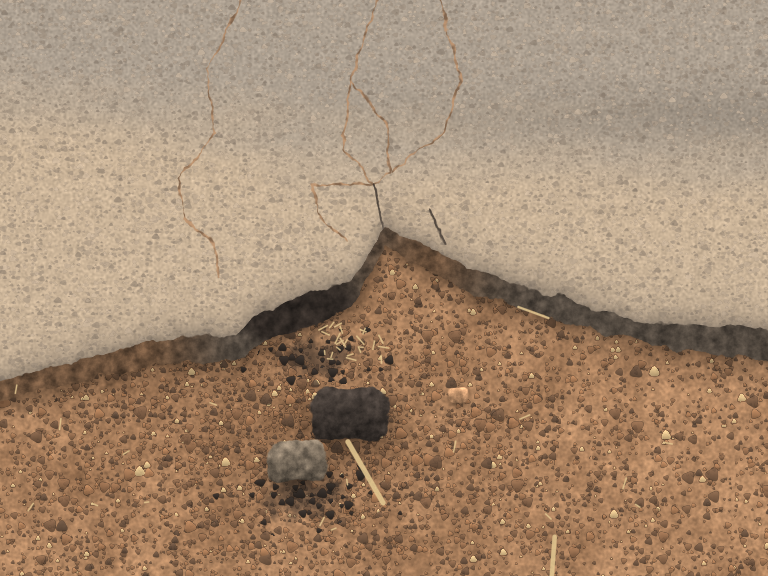
This texture is drawn by a Shadertoy shader. Its source:

```glsl
#define ROAD_LIGHT vec3(.8, .71, .6)
#define ROAD_GREY vec3(.68, .63, .57)
#define SOIL_LIGHT vec3(.75, .57, .42)
#define SOIL_DARK vec3(.57, .42, .3)
#define BITUMEN vec3(.21, .18, .16)
#define STRAW vec3(.88, .77, .56)
#define RAGGED .022

// Broken edge: x, top of the lip, foot of the face
const vec3 RIM[10] = vec3[10](
 vec3(0, .34, .302), vec3(.27, .408, .368), vec3(.41, .42, .372), vec3(.46, .462, .405),
 vec3(.54, .495, .435), vec3(.61, .51, .467), vec3(.668, .605, .57),
 vec3(.82, .532, .49), vec3(1.1, .442, .408), vec3(1.34, .428, .37));

vec2 hash2(vec2 p) {
 vec3 q = fract(p.xyx * vec3(.1031, .103, .0973));
 q += dot(q, q.yzx + 33.33);
 return fract((q.xx + q.yz) * q.zy);
}

float corner(vec2 i, vec2 f, vec2 o) { return dot(hash2(i + o) - .5, f - o); }

float noise(vec2 p) {
 vec2 i = floor(p), f = p - i, u = f * f * (3. - 2. * f), o = vec2(1, 0);
 return 2. * mix(mix(corner(i, f, o.yy), corner(i, f, o), u.x),
  mix(corner(i, f, o.yx), corner(i, f, o.xx), u.x), u.y);
}

float fbm(vec2 p) {
 float sum = 0.;
 for (float amp = .6; amp > .09; amp *= .55) {
  sum += amp * noise(p);
  p = mat2(1.6, 1.2, -1.2, 1.6) * p + 7.3;
 }
 return sum;
}

float segment(vec2 p, vec2 a, vec2 b) {
 p -= a; b -= a;
 return length(p - b * clamp(dot(p, b) / dot(b, b), 0., 1.));
}

float chain(vec2 p, vec2 a, vec2 b, vec2 c, vec2 d) {
 return min(segment(p, a, b), min(segment(p, b, c), segment(p, c, d)));
}

float fill(float d) {
 float w = .8 / iResolution.y;
 return 1. - smoothstep(-w, w, d);
}

float blob(vec2 p, vec2 c, vec2 r) {
 p = (p - c) / r;
 return exp(-dot(p, p));
}

// Scattered stones: cover, shading, random tone
vec3 stones(vec2 p, float scale, float density) {
 p *= scale;
 vec3 res = vec3(0);
 for (int k = 0; k < 9; k++) {
  vec2 id = floor(p) + vec2(k % 3, k / 3) - 1., h = hash2(id), g = hash2(id + 71.7);
  vec2 d = p - id - .2 - .6 * h;
  float r = mix(.2, .5, g.y * g.y);
  float size = length(d) * (1. + .15 * sin(3. * atan(d.y, d.x) + 6.3 * g.x));
  float cover = fill((size - r) / scale) * step(fract(h.x * 17. + g.y * 5.), density);
  res = mix(res, vec3(1, 1. + .25 * d.y / r, g.x), cover);
 }
 return res;
}

vec3 road(vec2 p) {
 float wide = fbm(p * vec2(2.5, 9));
 vec3 col = mix(ROAD_LIGHT, ROAD_GREY, smoothstep(.7, .92, p.y + .08 * p.x + .15 * wide));
 col *= 1. - .1 * blob(p, vec2(1.3, .8 + .05 * wide), vec2(.6, .05));
 col *= 1. + .12 * fbm(p * 45.) + .18 * noise(p * 190.);
 // Aggregate
 for (float i = 0.; i < 2.; i++) {
  vec3 s = stones(p * vec2(1, 1.3) + i * 3.1, 75. + 50. * i, .42);
  col = mix(col, mix(vec3(.48, .43, .38), vec3(.85, .76, .66), s.z), .5 * s.x);
 }
 // Branching cracks filled with sand
 vec2 w = p + .014 * vec2(fbm(p * 28.), fbm(p * 28. + 9.));
 vec2 fork = vec2(.608, .86), meet = vec2(.65, .68), bend = vec2(.31, .69);
 float d = chain(w, vec2(.42, 1), vec2(.36, .88), vec2(.375, .77), bend);
 d = min(d, chain(w, bend, vec2(.32, .62), vec2(.37, .58), vec2(.38, .52)));
 d = min(d, chain(w, vec2(.655, 1), fork, vec2(.595, .74), meet));
 d = min(d, chain(w, fork, vec2(.67, .79), vec2(.677, .7), meet));
 d = min(d, chain(w, vec2(.764, 1), vec2(.8, .86), vec2(.77, .77), vec2(.68, .7)));
 d = min(d, chain(w, meet, vec2(.54, .68), vec2(.556, .62), vec2(.6, .58)));
 vec3 sand = mix(SOIL_DARK * .8, SOIL_LIGHT, smoothstep(-.3, .2, noise(p * 95.)));
 col = mix(col, sand, .8 * fill(d - .0017 - .003 * noise(p * 40.)));
 d = min(segment(w, meet, vec2(.668, .59)), segment(w, vec2(.745, .635), vec2(.77, .575)));
 return mix(col, BITUMEN, .8 * fill(d - .002));
}

vec3 soil(vec2 p) {
 float gravel = blob(p, vec2(.52, .25), vec2(.36, .2));
 vec3 col = mix(SOIL_LIGHT, SOIL_DARK, clamp(.3 + .45 * gravel + 1.1 * fbm(p * 9.), 0., 1.));
 col *= 1. + .35 * fbm(p * 60.) + .2 * noise(p * 170.);
 // Gravel from fine to coarse
 for (float i = 0.; i < 3.; i++) {
  vec3 s = stones(p + i * 2.7, 110. - 32. * i, .3 - .09 * i + .35 * gravel);
  vec3 tone = mix(vec3(.33, .26, .21), vec3(.72, .51, .35), s.z);
  col = mix(col, mix(tone, STRAW, step(.93, s.z)) * s.y, .8 * s.x);
 }
 // Bitumen crumbs
 float tar = blob(p, vec2(.53, .14), vec2(.08, .05)) + blob(p, vec2(.55, .38), vec2(.08, .04));
 vec3 crumb = stones(p + 5., 60., .8 * tar);
 col = mix(col, BITUMEN, .5 * smoothstep(.35, .9, tar + fbm(p * 35.)));
 return mix(col, BITUMEN * crumb.y, crumb.x);
}

void rock(inout vec3 col, vec2 p, vec2 c, vec2 r, vec3 tone) {
 vec2 d = (p - c) / r, e = d * d;
 float size = sqrt(sqrt(dot(e, e))) + .35 * fbm(p * 24.);
 col *= 1. - .5 * blob(d, vec2(0, -.5), vec2(1));
 tone *= 1. + .3 * d.y + .9 * fbm(p * 65.);
 col = mix(col, tone, fill((size - 1.) * r.y));
}

void mainImage(out vec4 fragColor, in vec2 fragCoord) {
 vec2 p = fragCoord / iResolution.y, rim = RIM[0].yz;
 for (int i = 0; i < 9; i++)
  rim = mix(rim, RIM[i + 1].yz, clamp((p.x - RIM[i].x) / (RIM[i + 1].x - RIM[i].x), 0., 1.));
 rim += RAGGED * vec2(fbm(p * 22.), fbm(p * 26. + 4.));
 // Soil, broken face, road with a worn lip
 vec3 col = soil(p) * (1. - .35 * exp(-max(rim.y - p.y, 0.) / .022));
 float brown = max(blob(p, vec2(.74, .54), vec2(.1)), smoothstep(.42, .25, p.x));
 vec3 face = mix(vec3(.35, .31, .27), vec3(.45, .34, .25), brown);
 face = mix(face, BITUMEN, smoothstep(.2, .6, blob(p, vec2(.52, .46), vec2(.11, .07))));
 col = mix(col, face * (.9 + .9 * fbm(p * 50.)), fill(rim.y - p.y));
 vec3 lip = vec3(.43, .39, .35) * (1. + .5 * fbm(p * 70.));
 col = mix(col, mix(road(p), lip, .6 * exp(-max(p.y - rim.x, 0.) / .025)), fill(rim.x - p.y));
 // Loose rocks
 rock(col, p, vec2(.608, .281), vec2(.068, .045), vec3(.24, .21, .19));
 rock(col, p, vec2(.517, .2), vec2(.052, .035), vec3(.46, .41, .35));
 rock(col, p, vec2(.795, .314), vec2(.017, .013), SOIL_LIGHT);
 // Dry stalks and chaff
 float d = segment(p, vec2(.604, .233), vec2(.665, .127)) - .0045;
 d = min(d, segment(p, vec2(.963, .068), vec2(.958, 0)) - .004);
 d = min(d, segment(p, vec2(.9, .467), vec2(.952, .448)) - .002);
 for (int i = 0; i < 40; i++) {
  vec2 h = hash2(vec2(i, 3)), g = hash2(vec2(i, 19));
  vec2 c = i < 24 ? vec2(.56, .37) + h * vec2(.11, .07) : h * vec2(1.33, .36);
  vec2 dir = .007 * sin(6.3 * g.x + vec2(1.57, 0)) * (.4 + g.y);
  d = min(d, segment(p, c - dir, c + dir) - .0013);
 }
 fragColor = vec4(clamp(mix(col, STRAW, .9 * fill(d)), 0., 1.), 1);
}
```
